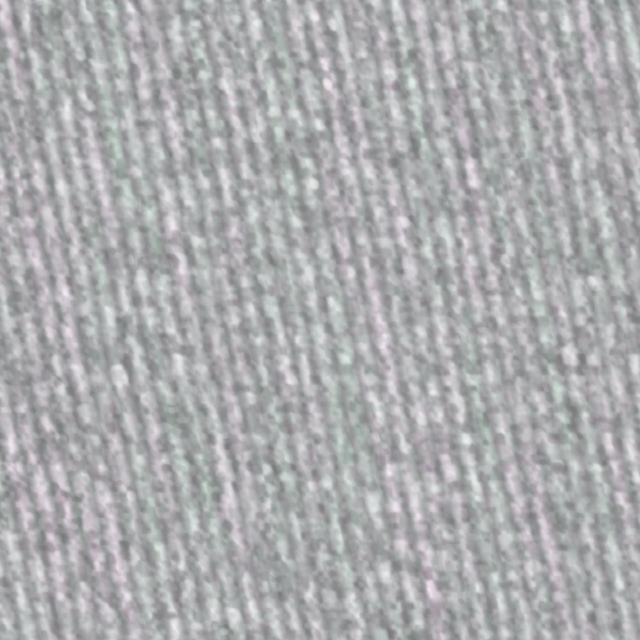
Reproduce this texture procedurally as a three.js fragment shader.

```glsl
varying vec2 vUv;

#define RIDGES 31.0
#define SLANT 0.205
#define WOBBLE 0.10
#define RIDGE_DEPTH 0.155
#define GRAIN_DEPTH 0.22
#define FINE_DEPTH 0.13
#define TINT_DEPTH 0.9
#define SPECK_RARITY 0.993
#define BASE_GRAY vec3(0.672, 0.675, 0.682)
#define PINK_SHIFT vec3(0.030, -0.022, 0.014)
#define SPECK_COLOR vec3(0.93, 0.92, 0.91)

const float TAU = 6.28319;

vec2 hash2(vec2 cell) {
  vec2 k = vec2(dot(cell, vec2(127.1, 311.7)), dot(cell, vec2(269.5, 183.3)));
  return fract(sin(k) * 43758.5);
}

// Smooth cellular noise: x = lightness, y = tint (both -0.5..0.5), z = speck mask
vec3 cellGrain(vec2 p) {
  vec2 base = floor(p);
  vec2 sum = vec2(0.0);
  float total = 0.0;
  float speck = 0.0;
  for (int j = -1; j <= 1; j++) {
    for (int i = -1; i <= 1; i++) {
      vec2 cell = base + vec2(float(i), float(j));
      vec2 offset = cell + 0.2 + 0.6 * hash2(cell) - p;
      vec2 value = hash2(cell + 57.0);
      float d2 = dot(offset, offset);
      float weight = exp(-5.0 * d2);
      sum += weight * (value - 0.5);
      total += weight;
      float blob = 1.0 - smoothstep(0.08, 0.5, d2);
      speck = max(speck, blob * step(SPECK_RARITY, value.x));
    }
  }
  return vec3(sum / total, speck);
}

// Slow uneven drift from layered sines, about -1..1
float drift(vec2 p) {
  return 0.5 * sin(p.x * 5.3 + 2.1 * sin(p.y * 3.7 + 0.6))
       + 0.3 * sin(p.y * 9.1 - p.x * 6.7 + 1.9)
       + 0.2 * sin(p.x * 17.0 + p.y * 13.0 + 4.0);
}

void main() {
  // Slanted thread coordinates
  float across = (vUv.x + SLANT * vUv.y) * RIDGES;
  vec2 thread = vec2(across, vUv.y * RIDGES);
  vec3 grain = cellGrain(thread * vec2(2.5, 2.1));
  vec3 fine = cellGrain(thread * vec2(4.3, 3.9) + 31.0);

  // Rounded ridges with slightly wandering edges
  float u = across + WOBBLE * drift(vUv * 2.0) + 0.16 * grain.y;
  float ridgeId = floor(u);
  float wave = 0.5 - 0.5 * cos(TAU * u);
  float ridge = pow(wave, 0.8);

  // Each ridge has its own brightness and a tint that fades along it
  vec2 ridgeRandom = hash2(vec2(ridgeId, 7.0));
  float along = sin(vUv.y * (9.0 + 8.0 * ridgeRandom.x) + TAU * ridgeRandom.y);
  float gain = 0.035 * (ridgeRandom.x - 0.5) + 0.018 * along;
  float tint = ridge * (ridgeRandom.y - 0.5 + 0.35 * along)
             + 0.7 * grain.y + 0.5 * fine.y;

  float light = RIDGE_DEPTH * (ridge - 0.54)
              + GRAIN_DEPTH * grain.x * (0.55 + 0.6 * ridge)
              + FINE_DEPTH * fine.x
              + gain * ridge
              + 0.012 * drift(vUv + 3.0);

  vec3 color = BASE_GRAY + light + TINT_DEPTH * tint * PINK_SHIFT;
  color = mix(color, SPECK_COLOR, 0.7 * grain.z * (0.4 + 0.6 * ridge));
  gl_FragColor = vec4(clamp(color, 0.0, 1.0), 1.0);
}
```
